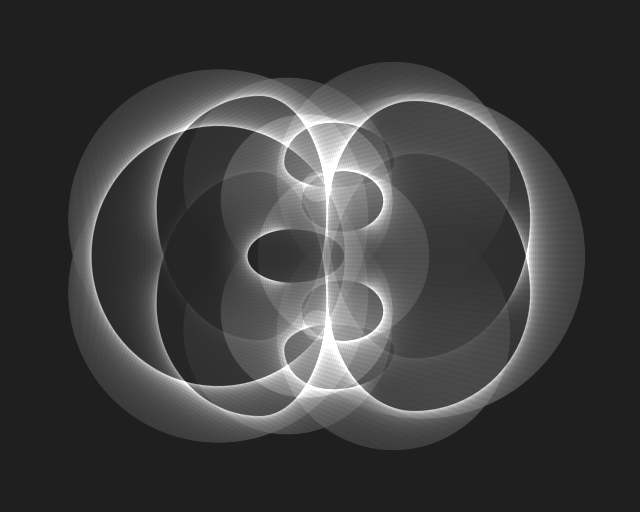
A Shadertoy shader for this background:

```glsl
// Grey string-art figure: overlapping translucent discs and bright caustic ovals.
// Each oval joins four quarter ellipses and glows on its outer side only;
// the upper half is evaluated twice, once mirrored, over a dark ground.

// Coverage of a disc, with edges softened by about one pixel
float discCover(vec2 p, vec2 center, float radius) {
    float soft = 4.0 / iResolution.y;
    return smoothstep(soft, -soft, length(p - center) - radius);
}

// Veil of light that fades away opposite to the given direction
float veil(vec2 p, vec2 center, float radius, vec2 toward) {
    float fade = smoothstep(-1.0, 0.3, dot(p - center, toward) / radius);
    return discCover(p, center, radius) * fade;
}

// Oval with radii (left, right, up, down): outer glow, hollow inside
float caustic(vec2 p, vec2 center, vec4 radii, vec2 litSide, float litStart,
              float strength, float reach, float hollow) {
    p -= center;
    vec2 r = vec2(p.x < 0.0 ? radii.x : radii.y, p.y > 0.0 ? radii.z : radii.w);
    vec2 q = p / r;
    float f = max(length(q), 1e-4);
    float dist = (f - 1.0) * f / max(length(q / r), 1e-4);
    float soft = 5.0 / iResolution.y;
    float outside = smoothstep(-soft, soft, dist);
    float lit = 0.12 + 0.88 * smoothstep(litStart, litStart + 0.5, dot(q / f, litSide));
    float d = max(dist, 0.0);
    float glow = strength * lit * exp(-d / reach) / sqrt(1.0 + d / 0.018);
    return mix(-hollow, glow, outside);
}

// Everything that appears once above and once below the axis
float upperFigure(vec2 p) {
    vec2 up = vec2(0.0, 1.0);
    // Veils
    float light = 0.075 * veil(p, vec2(-1.22, 0.44), 1.80, up);
    light += 0.07 * veil(p, vec2(-0.39, 0.89), 1.25, up);
    light += 0.08 * veil(p, vec2(0.88, 0.93), 1.40, up);
    light += 0.13 * veil(p, vec2(-0.16, 0.67), 1.03, up);
    light += 0.10 * discCover(p, vec2(-0.03, 0.83), 0.18);
    light += 0.02 * discCover(p, vec2(0.09, 0.62), 0.30);
    // Large ovals, left and right
    light += caustic(p, vec2(-0.72, 0.57), vec4(1.24, 0.80, 1.35, 1.58),
                     up, -0.5, 0.62, 0.35, 0.02);
    light += caustic(p, vec2(1.13, 0.45), vec4(1.04, 1.39, 1.41, 1.68),
                     vec2(0.3, 0.95), -0.5, 0.65, 0.35, 0.02);
    // Small inner ovals
    light += caustic(p, vec2(0.28, 0.66), vec4(0.50, 0.48, 0.36, 0.37),
                     vec2(0.91, 0.41), -0.1, 0.68, 0.25, 0.06);
    light += caustic(p, vec2(0.14, 1.12), vec4(0.57, 0.75, 0.48, 0.30),
                     vec2(-0.9, 0.44), -0.3, 0.55, 0.22, 0.02);
    return light;
}

// Outline of the whole figure as a union of its largest discs
float silhouette(vec2 p) {
    vec2 m = vec2(p.x, abs(p.y));
    float cover = discCover(m, vec2(-1.22, 0.44), 1.80);
    cover = max(cover, discCover(m, vec2(-0.39, 0.89), 1.25));
    cover = max(cover, discCover(m, vec2(0.88, 0.93), 1.40));
    return max(cover, discCover(m, vec2(1.23, 0.0), 1.95));
}

void mainImage(out vec4 fragColor, in vec2 fragCoord) {
    vec2 p = (fragCoord - 0.5 * iResolution.xy) * 6.14 / iResolution.y;

    // Mirrored halves
    float light = upperFigure(p) + upperFigure(vec2(p.x, -p.y));

    // Shapes centred on the axis
    light += 0.10 * veil(p, vec2(1.23, 0.0), 1.95, vec2(1.0, 0.0));
    light += 0.09 * discCover(p, vec2(0.28, 0.0), 1.03);
    light += caustic(p, vec2(-1.22, 0.0), vec4(1.52, 1.52, 1.56, 1.56),
                     vec2(-1.0, 0.0), -0.85, 0.65, 0.38, 0.06);
    light += caustic(p, vec2(-0.35, 0.0), vec4(0.52, 0.64, 0.32, 0.32),
                     vec2(-1.0, 0.0), -0.1, 0.72, 0.25, 0.08);

    // Faint weave from two crossing families of fine rings
    float weave = sin(130.0 * length(p - vec2(-3.2, 1.9)))
                * sin(130.0 * length(p - vec2(-3.2, -1.9)));
    light *= 1.0 + 0.07 * weave;

    float grey = 0.12 + max(light, 0.03) * silhouette(p);
    fragColor = vec4(vec3(min(grey, 1.0)), 1.0);
}
```
